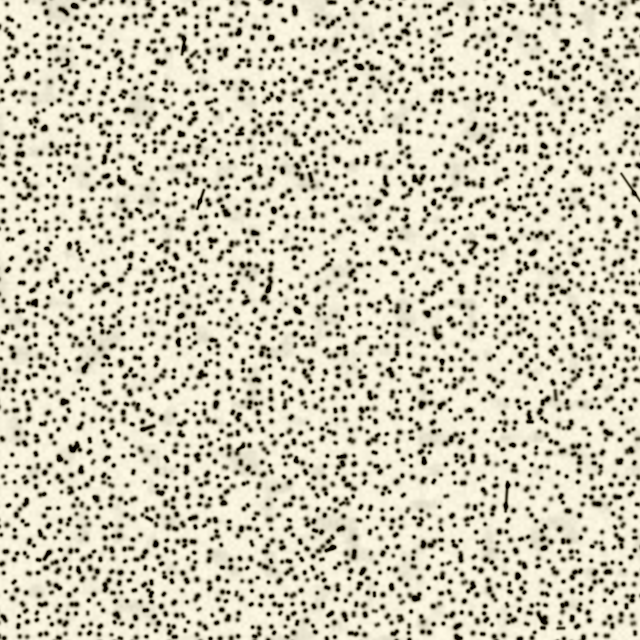
Write a three.js fragment shader that draws this texture.

```glsl
// Stippled ink: soft dark specks and a few short strokes scattered on cream paper.
varying vec2 vUv;

const vec3 PAPER = vec3(0.975, 0.955, 0.872);
const float INK_DEPTH = 0.92;
const float PI = 3.14159;

// Three random values per cell, without sine
vec3 hash3(vec2 p) {
  vec3 q = fract(p.xyx * vec3(0.1031, 0.1030, 0.0973));
  q += dot(q, q.yxz + 33.33);
  return fract((q.xxy + q.yzz) * q.zyx);
}

float valueNoise(vec2 p) {
  vec2 cell = floor(p);
  vec2 f = fract(p);
  f = f * f * (3.0 - 2.0 * f);
  float low = mix(hash3(cell).x, hash3(cell + vec2(1.0, 0.0)).x, f.x);
  float high = mix(hash3(cell + vec2(0.0, 1.0)).x, hash3(cell + 1.0).x, f.x);
  return mix(low, high, f.y);
}

// Distance from an offset to a segment centred on zero
float segmentDistance(vec2 offset, vec2 dir, float halfLength) {
  float along = clamp(dot(offset, dir), -halfLength, halfLength);
  return length(offset - dir * along);
}

// One jittered mark per grid cell, with a soft bell-shaped edge
float marks(vec2 uv, float cells, float keep, float halfLength, float radius,
            float lean, float seed) {
  vec2 home = floor(uv * cells);
  float ink = 0.0;
  for (int y = -1; y <= 1; y++) {
    for (int x = -1; x <= 1; x++) {
      vec2 cell = home + vec2(float(x), float(y));
      vec3 place = hash3(cell + seed);
      vec3 shape = hash3(cell + seed + 71.0);
      vec2 centre = (cell + 0.5 + 0.82 * (place.xy - 0.5)) / cells;
      float density = keep * (0.82 + 0.36 * valueNoise(centre * 9.0 + seed));
      float angle = lean + (shape.x - 0.5) * PI * 0.85;
      vec2 dir = vec2(cos(angle), sin(angle));
      float d = segmentDistance(uv - centre, dir, halfLength * shape.y * shape.y);
      float size = radius * mix(0.85, 1.15, shape.z);
      float strength = mix(0.72, 1.26, sqrt(fract(shape.z * 17.0 + place.x)));
      ink += step(place.z, density) * strength * exp(-d * d / (size * size));
    }
  }
  return ink;
}

void main() {
  // Specks, short dashes and rare long scratches
  float specks = marks(vUv, 60.0, 0.91, 0.0021, 0.0036, 0.9, 11.0);
  float dashes = marks(vUv, 22.0, 0.14, 0.0085, 0.0031, 0.8, 137.0);
  float scratches = marks(vUv, 8.0, 0.12, 0.026, 0.0024, 2.0, 251.0);
  float ink = min(specks + dashes + 0.8 * scratches, 1.03);

  // Faint smudges and fine paper grain
  float smudge = 0.07 * smoothstep(0.62, 1.0, valueNoise(vUv * 38.0 + 5.0));
  float grain = 0.045 * (valueNoise(vUv * 190.0) - 0.5);

  vec3 color = PAPER - INK_DEPTH * ink - smudge * (1.0 - min(ink, 1.0)) + grain;
  gl_FragColor = vec4(clamp(color, 0.0, 1.0), 1.0);
}
```
